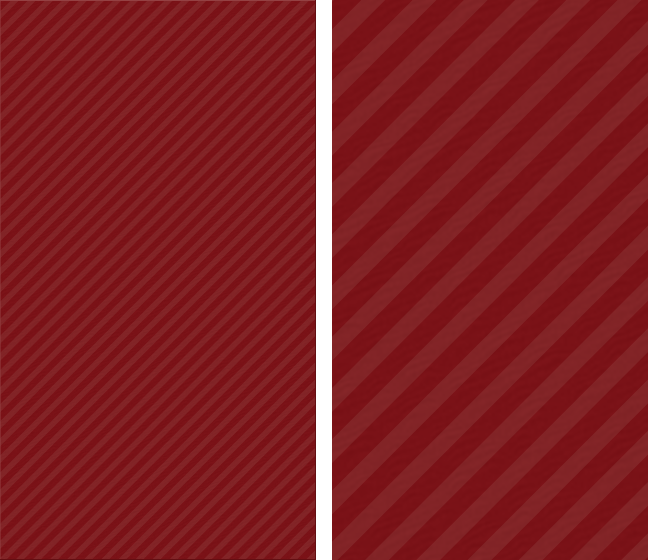
Left: the whole. Right: its middle third, enlarged.
Give the GLSL for this pattern, as a Shadertoy shader.

```glsl
// Dark red diagonal stripes with a fine woven grain and a thin bevelled border.
#define STRIPES_ACROSS 18.5
#define STRIPE_PHASE 0.9
#define LIGHT_SHARE 0.465
#define THREADS 96.0
#define THREAD_DEPTH 0.010
#define GRAIN_CELLS 288.0
#define GRAIN_DEPTH 0.012
#define BORDER 0.0032
#define DARK_RED vec3(0.48, 0.07, 0.09)
#define LIGHT_RED vec3(0.51, 0.14, 0.15)
#define SHADOW_RED vec3(0.39, 0.06, 0.07)
#define HIGHLIGHT_RED vec3(0.58, 0.25, 0.26)

float hash(vec2 p) {
    vec3 q = fract(vec3(p.xyx) * 0.1031);
    q += dot(q, q.yzx + 33.33);
    return fract((q.x + q.y) * q.z);
}

float valueNoise(vec2 p) {
    vec2 cell = floor(p);
    vec2 f = fract(p);
    f = f * f * (3.0 - 2.0 * f);
    float low = mix(hash(cell), hash(cell + vec2(1, 0)), f.x);
    float high = mix(hash(cell + vec2(0, 1)), hash(cell + vec2(1, 1)), f.x);
    return mix(low, high, f.y);
}

// Coverage of the light band, smoothed over about one pixel.
float lightBand(vec2 p, float pixel) {
    float s = (p.x + p.y) * STRIPES_ACROSS - STRIPE_PHASE;
    float fromCentre = abs(fract(s + 0.5) - 0.5);
    float soft = pixel * STRIPES_ACROSS * 0.8;
    return 1.0 - smoothstep(-soft, soft, fromCentre - 0.5 * LIGHT_SHARE);
}

// Shallow slanted threads broken up by fine grain.
float weave(vec2 p) {
    float wobble = valueNoise(p * 60.0);
    float thread = sin(6.2832 * (THREADS * (0.45 * p.x + p.y) + wobble));
    float grain = valueNoise(p * GRAIN_CELLS) - 0.5;
    return THREAD_DEPTH * thread * wobble + GRAIN_DEPTH * grain;
}

float borderLine(float distanceToEdge, float pixel) {
    return clamp((BORDER - distanceToEdge) / pixel + 0.5, 0.0, 1.0);
}

void mainImage(out vec4 fragColor, in vec2 fragCoord) {
    // Canvas width is one unit; p runs down from the top left corner.
    float pixel = 1.0 / iResolution.x;
    vec2 size = iResolution.xy * pixel;
    vec2 p = vec2(fragCoord.x, iResolution.y - fragCoord.y) * pixel;

    vec3 color = mix(DARK_RED, LIGHT_RED, lightBand(p, pixel));
    color += weave(p) * vec3(1.0, 0.6, 0.6);

    // Bevel: lit along the top and left, shaded along the right and bottom.
    vec2 farEdge = size - p;
    color = mix(color, HIGHLIGHT_RED, 0.5 * borderLine(p.x, pixel));
    color = mix(color, HIGHLIGHT_RED, borderLine(p.y, pixel));
    color = mix(color, SHADOW_RED, borderLine(min(farEdge.x, farEdge.y), pixel));
    fragColor = vec4(color, 1.0);
}
```
